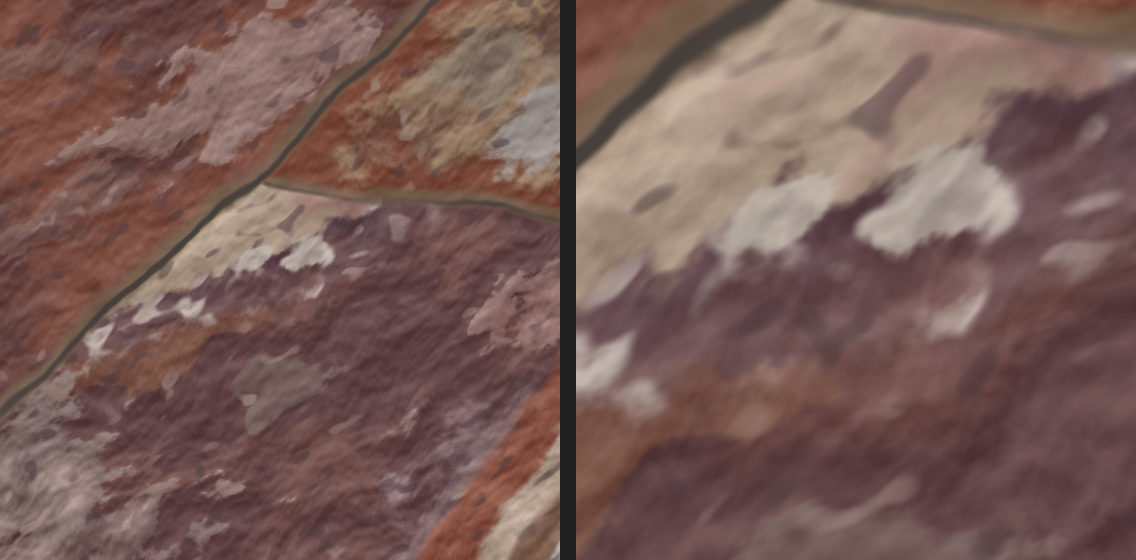
Left: the whole. Right: its middle third, enlarged.
Write a WebGL 2 fragment shader that draws this texture.

```glsl
#version 300 es
precision highp float;

uniform vec2 u_resolution;
out vec4 fragColor;

vec2 gradientAt(vec2 cell) {
    float h = fract(sin(dot(cell, vec2(127.1, 311.7))) * 43758.55);
    return vec2(cos(6.2832 * h), sin(6.2832 * h));
}

float gradientNoise(vec2 p) {
    vec2 i = floor(p), f = fract(p);
    vec2 u = f * f * f * (f * (f * 6.0 - 15.0) + 10.0);
    float low = mix(dot(gradientAt(i), f),
                    dot(gradientAt(i + vec2(1, 0)), f - vec2(1, 0)), u.x);
    float high = mix(dot(gradientAt(i + vec2(0, 1)), f - vec2(0, 1)),
                     dot(gradientAt(i + 1.0), f - 1.0), u.x);
    return mix(low, high, u.y);
}

float fbm(vec2 p) {
    float sum = 0.0, amp = 0.8;
    for (int i = 0; i < 5; i++) {
        sum += amp * gradientNoise(p);
        p = mat2(1.6, 1.2, -1.2, 1.6) * p + 7.3;
        amp *= 0.52;
    }
    return sum;
}

// Soft elliptical patch, tilted along the grain
float patchMask(vec2 p, vec2 center, vec2 radius, float angle, float ragged) {
    vec2 d = p - center;
    d = vec2(cos(angle) * d.x + sin(angle) * d.y, cos(angle) * d.y - sin(angle) * d.x);
    return smoothstep(-0.14, 0.14, 1.0 - length(d / radius) + ragged);
}

vec3 upperLeftSlab(vec2 p, float broad, float fine) {
    vec3 c = mix(vec3(0.39, 0.26, 0.25), vec3(0.49, 0.31, 0.26), smoothstep(-0.25, 0.2, broad));
    c = mix(c, vec3(0.34, 0.23, 0.25), 0.7 * smoothstep(0.1, 0.4, fine));
    float mauve = patchMask(p, vec2(0.45, 0.86), vec2(0.26, 0.085), 0.5, fine * 1.3 + broad * 0.5);
    c = mix(c, vec3(0.56, 0.45, 0.43) + 0.14 * fine, 0.9 * mauve);
    float streak = patchMask(p, vec2(0.17, 0.68), vec2(0.2, 0.05), 0.7, fine * 2.0 - 0.1);
    c = mix(c, vec3(0.49, 0.37, 0.34), 0.6 * streak);
    float dust = patchMask(p, vec2(0.05, 0.89), vec2(0.13, 0.035), 0.1, fine);
    return mix(c, vec3(0.49, 0.38, 0.35), 0.6 * dust);
}

vec3 upperRightSlab(vec2 p, float seam, float broad, float fine) {
    vec3 c = mix(vec3(0.43, 0.32, 0.27), vec3(0.57, 0.46, 0.37), smoothstep(-0.25, 0.25, fine + 0.4 * broad));
    c = mix(c, vec3(0.50, 0.47, 0.43), 0.6 * smoothstep(0.05, 0.35, broad));
    c = mix(vec3(0.47, 0.28, 0.22), c, smoothstep(0.035, 0.105, seam + 0.1 * fine));
    float bare = patchMask(p, vec2(1.0, 0.79), vec2(0.14, 0.055), 0.6, fine * 0.7);
    return mix(c, vec3(0.60, 0.56, 0.54), bare);
}

vec3 lowerSlab(vec2 p, float broad, float fine, float fleck) {
    vec3 c = mix(vec3(0.38, 0.265, 0.27), vec3(0.45, 0.315, 0.30), smoothstep(-0.15, 0.35, broad + 0.5 * fine));
    c = mix(c, vec3(0.49, 0.33, 0.27), 0.8 * patchMask(p, vec2(0.25, 0.36), vec2(0.18, 0.045), 0.35, fine * 1.5));
    c = mix(c, vec3(0.45, 0.38, 0.36), 0.75 * patchMask(p, vec2(0.51, 0.32), vec2(0.09, 0.06), 0.5, fine));

    // Pale weathered corners
    float corner = patchMask(p, vec2(0.03, 0.16), vec2(0.15, 0.18), -0.4, fine * 1.4 + broad * 0.6);
    corner = max(corner, 0.7 * patchMask(p, vec2(0.1, 0.03), vec2(0.25, 0.07), 0.1, fine * 2.0));
    c = mix(c, vec3(0.52, 0.45, 0.43) + 0.3 * fine, 0.85 * corner);
    float rosy = patchMask(p, vec2(0.98, 0.46), vec2(0.14, 0.055), 0.6, fine * 1.8);
    c = mix(c, vec3(0.57, 0.44, 0.42) + 0.2 * fine, 0.75 * rosy);

    // Cream wedge with a broken purple rim
    float wedge = p.y - 0.365 - 0.35 * p.x + 0.09 * fine + 0.05 * broad;
    float reach = 1.0 - smoothstep(0.63, 0.82, p.x + 0.2 * fine);
    float rim = exp(-pow((wedge + 0.02) / 0.032, 2.0)) * reach;
    c = mix(c, vec3(0.39, 0.30, 0.33), 0.65 * rim);
    vec3 cream = mix(vec3(0.66, 0.58, 0.51), vec3(0.57, 0.44, 0.41), smoothstep(0.52, 0.68, p.x + 0.3 * fine));
    c = mix(c, cream + 0.12 * fine, smoothstep(-0.012, 0.022, wedge) * reach);
    c = mix(c, vec3(0.75, 0.70, 0.67), 0.85 * rim * smoothstep(0.0, 0.28, fleck));
    float chalk = max(patchMask(p, vec2(0.55, 0.545), vec2(0.055, 0.03), 0.6, fine),
                      patchMask(p, vec2(0.45, 0.535), vec2(0.04, 0.022), 0.8, fine));
    c = mix(c, vec3(0.73, 0.69, 0.65), 0.8 * chalk);

    // Parallel bands across the lower right corner
    float across = (p.x - 0.75) * 0.83 - p.y * 0.56 + 0.018 * broad + 0.025 * fine;
    float bluish = smoothstep(-0.12, -0.04, across + 0.14 * fine) * (1.0 - smoothstep(0.2, 0.4, p.y));
    c = mix(c, vec3(0.49, 0.40, 0.41) + 0.3 * fine, 0.75 * bluish);
    c = mix(c, vec3(0.53, 0.32, 0.26) + 0.08 * fine, smoothstep(-0.012, 0.016, across));
    c = mix(c, vec3(0.67, 0.59, 0.53) + 0.18 * fine, smoothstep(0.07, 0.09, across));
    c = mix(c, vec3(0.48, 0.36, 0.30), smoothstep(0.13, 0.15, across));
    return mix(c, vec3(0.69, 0.67, 0.64), smoothstep(0.18, 0.195, across));
}

void main() {
    vec2 p = gl_FragCoord.xy / u_resolution;
    vec2 warp = vec2(gradientNoise(p * 6.0), gradientNoise(p * 6.0 + 31.0));
    vec2 q = p + 0.025 * warp;

    // Grain runs up to the right
    vec2 grain = mat2(0.8, -0.6, 0.6, 0.8) * q * vec2(1.0, 1.0);
    grain *= vec2(0.65, 1.15);
    float broad = fbm(grain * 4.5 + 3.0);
    float fine = fbm(grain * 13.0 + 17.0);
    float relief = fine - fbm(grain * 13.0 + 17.0 + vec2(0.05, 0.13));
    float fleck = gradientNoise(grain * 27.0 + 5.0) + 0.3 * gradientNoise(grain * 55.0);

    // Signed distances to the long joint and its branch
    float wobble = 0.012 * gradientNoise(p * 8.0 + 2.0) + 0.003 * gradientNoise(p * 35.0);
    float joint = (p.y - 0.26 - 0.95 * p.x + 0.025 * exp(-pow((p.x - 0.47) / 0.06, 2.0))) * 0.725 + wobble;
    float branch = p.y - 0.675 + 0.12 * (p.x - 0.47) - 0.012 * sin((p.x - 0.47) * 12.0 + 3.14) + wobble;

    vec3 color = lowerSlab(p, broad, fine, fleck);
    vec3 right = upperRightSlab(p, min(branch, -joint), broad, fine);
    color = mix(color, right, smoothstep(-0.005, 0.005, branch));
    color = mix(color, upperLeftSlab(p, broad, fine), smoothstep(-0.005, 0.005, joint));

    // Flaked relief and scattered mineral flecks
    color += vec3(0.26, 0.25, 0.24) * clamp(relief, -0.3, 0.3);
    float cluster = smoothstep(-0.1, 0.3, gradientNoise(p * 5.0 + 9.0));
    color = mix(color, vec3(0.65, 0.57, 0.54), 0.65 * cluster * smoothstep(0.27, 0.48, fleck));
    color = mix(color, vec3(0.29, 0.22, 0.24), 0.5 * smoothstep(0.28, 0.5, -fleck));

    // Olive mortar along the joints, with a dark broken core
    float onBranch = smoothstep(0.45, 0.48, p.x);
    float mortar = 1.0 - smoothstep(0.006, 0.026, abs(joint - 0.007) + 0.015 * fine);
    mortar = max(mortar, onBranch * (1.0 - smoothstep(0.004, 0.018, abs(branch - 0.004) + 0.012 * fine)));
    color = mix(color, vec3(0.47, 0.39, 0.32) + 0.12 * fine, 0.8 * mortar);
    float core = 1.0 - smoothstep(0.002, 0.009, abs(joint));
    core *= 0.8 + 0.5 * broad;
    float branchCore = onBranch * (1.0 - smoothstep(0.001, 0.007, abs(branch + 0.003)));
    core = max(core, branchCore * (0.55 + broad));
    color = mix(color, vec3(0.25, 0.23, 0.22), clamp(core, 0.0, 0.9));

    fragColor = vec4(clamp(color, 0.0, 1.0), 1.0);
}
```
